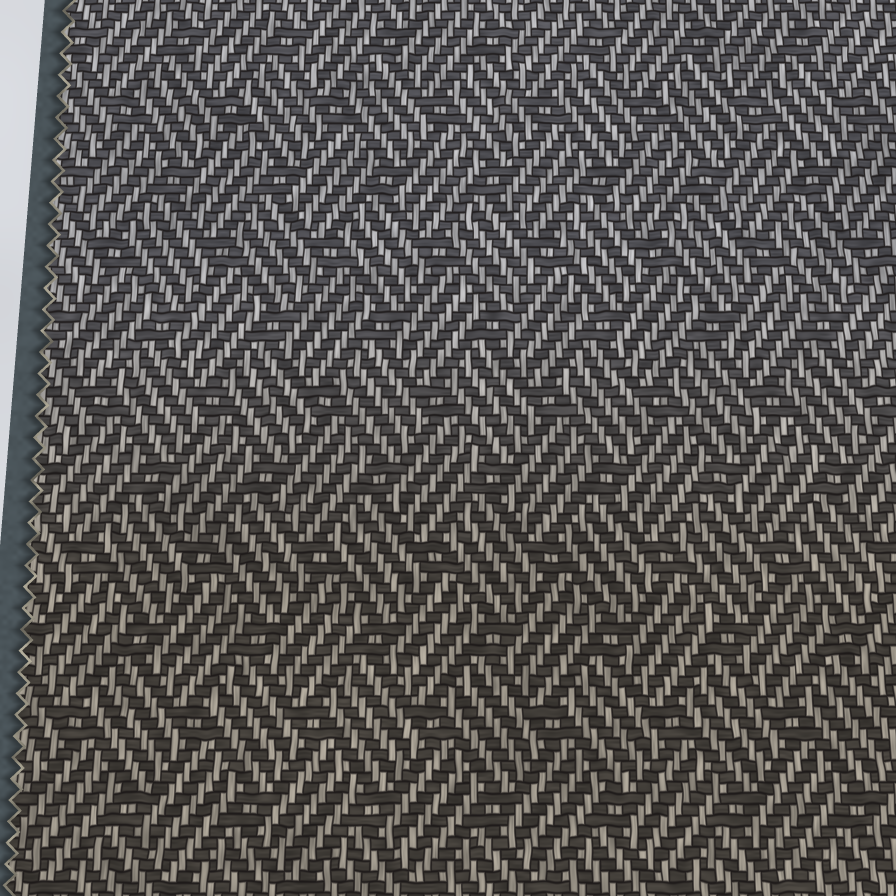
This texture is drawn by a Shadertoy shader. Its source:

```glsl
// Two-tone woven cloth: pale upright threads float over dark cross threads.
// Diamonds of rising and falling twill alternate around small pale eyes;
// a pinked left edge lies on a slate backing and a white table.

const float THREADS = 16.0;              // threads and picks in one repeat
const float STRIPE = 4.0;                // twill stripe pitch, in threads
const float CENTER_X = 0.55;             // column the perspective fans out from
const float ROW_ORIGIN = 0.466;          // height of one row of eyes
const float REPEAT_BOTTOM = 0.138;       // repeat width at the lower edge
const float REPEAT_TOP = 0.114;          // repeat width at the upper edge
const float REPEAT_HEIGHT = 0.1745;
const float ROW_CROWDING = 0.15;         // rows draw closer with height
const float GAP = 0.22;                  // shadow between threads
const float WOBBLE = 0.3;                // thread irregularity
const float TEETH = 42.0;
const float TOOTH_DEPTH = 0.012;
const float RIM = 0.004;
const int SAMPLES = 3;                   // smoothing samples per axis

const vec3 PALE_COOL = vec3(0.64, 0.64, 0.65);
const vec3 PALE_WARM = vec3(0.59, 0.565, 0.52);
const vec3 DARK_COOL = vec3(0.30, 0.30, 0.32);
const vec3 DARK_WARM = vec3(0.25, 0.235, 0.215);
const vec3 SHADOW = vec3(0.10, 0.085, 0.085);
const vec3 SLATE = vec3(0.29, 0.33, 0.35);
const vec3 TABLE = vec3(0.84, 0.85, 0.87);
const vec3 CREAM = vec3(0.66, 0.64, 0.57);

float hash(vec2 p) {
    return fract(sin(dot(p, vec2(12.9898, 78.233))) * 43758.5453);
}

float noise(vec2 p) {
    vec2 i = floor(p), f = fract(p);
    f = f * f * (3.0 - 2.0 * f);
    return mix(mix(hash(i), hash(i + vec2(1, 0)), f.x),
               mix(hash(i + vec2(0, 1)), hash(i + vec2(1, 1)), f.x), f.y);
}

// True where the pale upright thread lies on top
bool paleOnTop(vec2 cell) {
    float halfRepeat = 0.5 * THREADS;
    vec2 q = cell + vec2(0.5, 0.0);
    vec2 r = abs(mod(q, THREADS) - halfRepeat);
    vec2 eye = r.x + r.y < halfRepeat ? r : halfRepeat - r;
    if (eye.x + eye.y < 3.0) return eye.x < 1.0 && eye.y < 0.5;
    float diagonal = r.x < r.y ? q.x - q.y : q.x + q.y;
    return mod(diagonal + 1.0, STRIPE) < 0.5 * STRIPE;
}

// Canvas position to thread and pick coordinates, with mild perspective
vec2 weaveCoords(vec2 p) {
    float t = p.y - ROW_ORIGIN;
    float column = (p.x - CENTER_X) / mix(REPEAT_BOTTOM, REPEAT_TOP, p.y);
    float row = t / REPEAT_HEIGHT * (1.0 + ROW_CROWDING * t);
    vec2 w = vec2(column, row) * THREADS + vec2(0.0, 0.5);
    return w + WOBBLE * (vec2(noise(w * 0.6), noise(w * 0.6 + 57.0)) - 0.5);
}

vec3 cloth(vec2 p) {
    vec2 w = weaveCoords(p);
    vec2 cell = floor(w), f = fract(w);
    vec2 side = sign(f - 0.5);
    vec2 edge = 0.5 - abs(f - 0.5);
    bool pale = paleOnTop(cell);

    // Floats run on without a gap into the next cell of their own kind
    if (pale && paleOnTop(cell + vec2(0.0, side.y))) edge.y = 0.5;
    if (!pale && !paleOnTop(cell + vec2(side.x, 0.0))) edge.x = 0.5;
    float body = smoothstep(0.0, GAP, min(edge.x, edge.y));

    // Fibres follow the thread; tone drifts along it
    float fibre = pale ? noise(w * vec2(5.0, 0.7)) : noise(w * vec2(0.6, 5.0));
    float tone = pale ? noise(vec2(cell.x * 7.0, w.y * 0.5))
                      : noise(vec2(w.x * 0.5, cell.y * 7.0));
    float cool = smoothstep(0.3, 0.75, p.y);
    vec3 color = pale ? mix(PALE_WARM, PALE_COOL, cool)
                      : mix(DARK_WARM, DARK_COOL, cool);
    color *= 0.76 + 0.26 * fibre + 0.24 * tone;
    color *= 0.94 + 0.12 * noise(p * 5.0);
    return mix(SHADOW, color, 0.1 + 0.9 * body);
}

vec3 scene(vec2 p) {
    float tooth = abs(fract(p.y * TEETH) - 0.5) * 2.0;
    float clothEdge = mix(0.008, 0.076, p.y) + TOOTH_DEPTH * (tooth - 0.5);
    float backingEdge = 0.05 - 0.082 * (1.0 - p.y);
    if (p.x < backingEdge) return TABLE * (0.98 + 0.04 * noise(p * 9.0));
    if (p.x < clothEdge) {
        float shade = smoothstep(0.0, 0.015, clothEdge - p.x);
        return SLATE * (0.65 + 0.35 * shade) * (0.94 + 0.12 * noise(p * 180.0));
    }
    if (p.x < clothEdge + RIM) return CREAM * (0.6 + 0.5 * noise(p * 90.0));
    return cloth(p);
}

void mainImage(out vec4 fragColor, in vec2 fragCoord) {
    // Average a small grid of samples for smooth edges
    vec3 total = vec3(0.0);
    for (int y = 0; y < SAMPLES; y++)
        for (int x = 0; x < SAMPLES; x++) {
            vec2 offset = (vec2(x, y) + 0.5) / float(SAMPLES) - 0.5;
            total += scene((fragCoord + offset) / iResolution.xy);
        }
    fragColor = vec4(total / float(SAMPLES * SAMPLES), 1.0);
}
```
